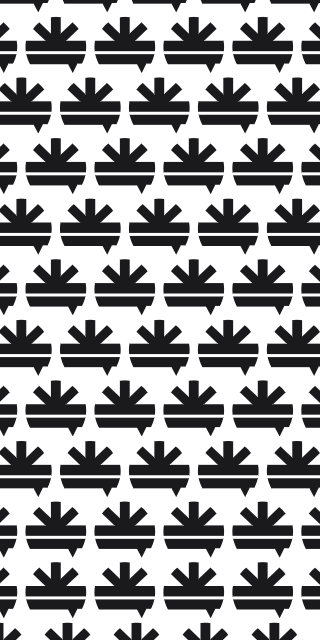
This pattern is drawn by a WebGL 1 fragment shader. Its source:

```glsl
precision highp float;
// Staggered rows of dark banded bowls, each with a three-armed crest and a pointed tail.
uniform vec2 u_resolution;

const float CANVAS_WIDTH = 384.0; // design units across the canvas
const vec2 PITCH = vec2(82.75, 72.7);

// Three rays fanning out from a hub, cut off by a circle.
float crest(vec2 p) {
  vec2 a = vec2(abs(p.x), 33.0 - p.y);
  float stem = a.x - 5.9;
  float arm = abs(dot(a, vec2(0.69, -0.724))) - 5.4;
  return max(max(min(stem, arm), length(a) - 33.0), -a.y);
}

// Bowl with bowed sides and a slightly raised right shelf.
float bowl(vec2 p) {
  float bow = p.y - 36.0;
  float side = abs(p.x) - 36.4 + 0.0125 * bow * bow;
  float base = p.y - 56.8 + 0.8 * step(20.0, p.x);
  return max(side, max(28.6 - p.y, base));
}

float tail(vec2 p) {
  float leftEdge = dot(p - vec2(14.7, 56.8), vec2(-0.883, 0.472));
  float rightEdge = dot(p - vec2(26.0, 55.8), vec2(0.896, 0.443));
  return max(max(leftEdge, rightEdge), max(52.0 - p.y, p.y - 66.7));
}

// Signed distance to one motif: x from its axis, y down from its top.
float motif(vec2 p) {
  float shape = min(crest(p), min(bowl(p), tail(p)));
  float slit = abs(p.y - 42.9) - 1.8;
  return max(shape, -slit);
}

// Horizontal start of each row: half-drop stagger, broken in the last two rows.
float rowShift(float row) {
  float shift = 67.0 + 0.5 * PITCH.x * mod(row, 2.0);
  shift = mix(shift, 67.0, step(8.5, row));
  return mix(shift, 81.0, step(9.5, row));
}

void main() {
  float pixel = CANVAS_WIDTH / u_resolution.x;
  vec2 p = vec2(gl_FragCoord.x, u_resolution.y - gl_FragCoord.y) * pixel;

  // Cell coordinates
  float row = floor((p.y - 17.3) / PITCH.y);
  vec2 q;
  q.x = mod(p.x - rowShift(row) + 0.5 * PITCH.x, PITCH.x) - 0.5 * PITCH.x;
  q.y = p.y - 20.3 - row * PITCH.y;

  float ink = clamp(0.5 - motif(q) / pixel, 0.0, 1.0);
  gl_FragColor = vec4(mix(vec3(1.0), vec3(0.10, 0.10, 0.11), ink), 1.0);
}
```
